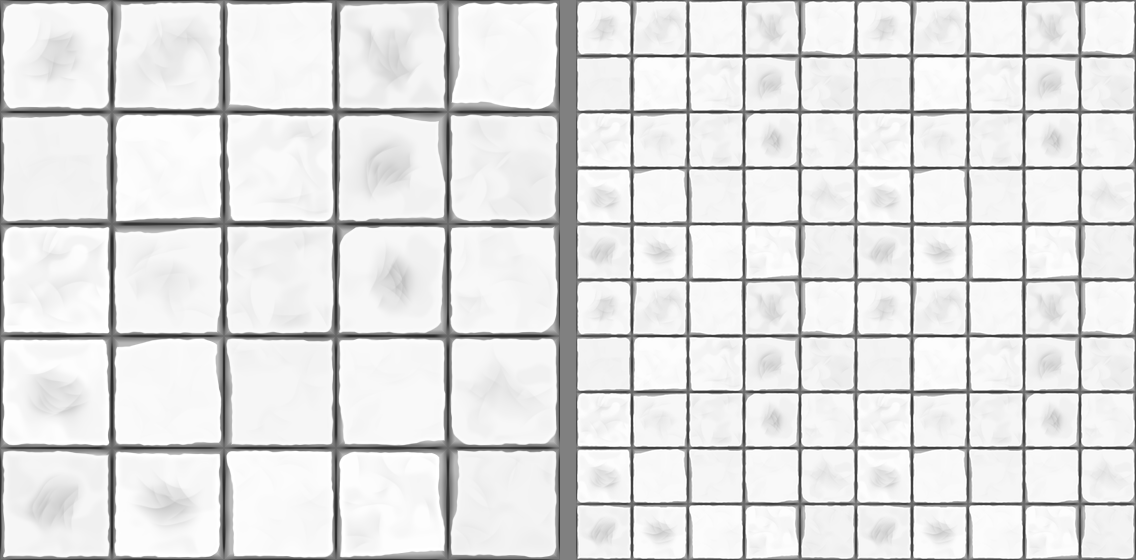
Left, the tile; right, the same tile 2 across and 2 down.
Reproduce this texture map procedurally as a WebGL 2 fragment shader.

```glsl
#version 300 es
precision highp float;
// Five by five pale hand-worn square tiles with thin dark seams and chipped grey rims.
// Each face is a rounded box cut by random side wedges and wrapping noise;
// looped chisel strokes and broad oval dents shade the faces softly.

uniform vec2 u_resolution;
out vec4 fragColor;

const float TILES = 5.0;          // repeats across and down
const float FACE_INSET = 0.014;   // lengths below are in tile widths
const float EDGE_WOBBLE = 0.017;
const float EDGE_SOFT = 0.016;
const float CHIP_DEPTH = 0.07;
const float CORNER_MIN = 0.03;
const float CORNER_MAX = 0.22;
const float SEAM_CORE = 0.003;
const float SEAM_FADE = 0.019;
const float SEAM_DRIFT = 0.008;
const int STROKES = 12;
const float STROKE_SHADE = 0.06;
const float PATCH_SHADE = 0.035;
const float DENT_SHADE = 0.075;
const vec3 SEAM_DARK = vec3(0.16);
const vec3 RIM_DARK = vec3(0.47);
const vec3 RIM_LIGHT = vec3(0.73);
const vec3 FACE_DULL = vec3(0.955);
const vec3 FACE_CLEAN = vec3(0.995);

float hash(vec2 p) {
  vec3 a = fract(vec3(p.xyx) * 0.1031);
  a += dot(a, a.yzx + 33.33);
  return fract((a.x + a.y) * a.z);
}

float tileRandom(vec2 cell, float salt) {
  return hash(cell + vec2(17.0, 31.0) * (salt + 1.0));
}

// Value noise that wraps after a whole number of lattice cells.
float noise(vec2 p, float period) {
  vec2 i = floor(p), f = fract(p);
  f = f * f * (3.0 - 2.0 * f);
  vec2 a = mod(i, period), b = mod(i + 1.0, period);
  return mix(mix(hash(a), hash(vec2(b.x, a.y)), f.x),
             mix(hash(vec2(a.x, b.y)), hash(b), f.x), f.y);
}

vec2 turn(vec2 v, float angle) {
  float s = sin(angle), c = cos(angle);
  return vec2(c * v.x + s * v.y, c * v.y - s * v.x);
}

// Positive inside the worn face, negative on the rim.
float faceDistance(vec2 q, vec2 cell, float wobble) {
  vec2 c = q - 0.5;
  vec2 corner = step(0.0, c);
  float h = tileRandom(cell, 1.0 + corner.x + 2.0 * corner.y);
  float radius = mix(CORNER_MIN, CORNER_MAX, h * h * h);
  vec2 b = abs(c) - (0.5 - FACE_INSET) + radius;
  float d = radius - length(max(b, 0.0)) - min(max(b.x, b.y), 0.0);
  // One tapering chip along each side.
  for (int k = 0; k < 4; k++) {
    float salt = 6.0 + float(k);
    vec2 s = k < 2 ? q : q.yx;
    float fromSide = (k & 1) == 0 ? s.x : 1.0 - s.x;
    float along = tileRandom(cell, salt + 4.0) < 0.5 ? s.y : 1.0 - s.y;
    float size = tileRandom(cell, salt);
    float start = 0.6 * tileRandom(cell, salt + 8.0);
    float taper = smoothstep(start, start + 0.4, along);
    float depth = CHIP_DEPTH * size * size * size * taper;
    d = min(d, fromSide - FACE_INSET - depth);
  }
  return d - EDGE_WOBBLE * wobble;
}

// Darkening of the face by patches, chisel strokes and an occasional dent.
float faceWear(vec2 q, vec2 cell) {
  vec2 n = q + 9.0 * vec2(tileRandom(cell, 21.0), tileRandom(cell, 22.0));
  vec2 warp = vec2(noise(n * 5.0, 64.0), noise(n * 5.0 + 23.0, 64.0)) - 0.5;
  float amount = mix(0.2, 1.0, tileRandom(cell, 23.0));
  float lean = 6.2832 * tileRandom(cell, 20.0);
  float dented = smoothstep(0.4, 0.7, tileRandom(cell, 24.0));

  // Dent: a broad warped ellipse, deepest along its middle.
  vec2 r = turn(q - 0.5 + 0.07 * warp, lean);
  float oval = length(r * vec2(2.7, 4.2));
  float dent = dented * (1.0 - smoothstep(0.65, 1.0, oval));
  float wear = DENT_SHADE * dent * (1.15 - oval);
  float patches = noise(n * 4.0 + warp * 1.5 + 41.0, 64.0);
  wear += PATCH_SHADE * amount * smoothstep(0.4, 0.8, patches);

  // Strokes: crisp on one side, fading away on the other.
  for (int k = 0; k < STROKES; k++) {
    float salt = 30.0 + 5.0 * float(k);
    vec2 center = vec2(tileRandom(cell, salt), tileRandom(cell, salt + 1.0));
    center = mix(vec2(0.5), center, mix(0.85, 0.4, dented));
    float spread = mix(6.2832, 1.8, dented);
    float angle = lean + spread * (tileRandom(cell, salt + 2.0) - 0.5);
    vec2 v = turn(q - center + 0.05 * warp, angle);
    float reach = mix(0.08, 0.26, tileRandom(cell, salt + 3.0));
    float across = v.y + v.x * v.x * 1.2;
    float width = mix(0.03, 0.09, tileRandom(cell, salt + 4.0));
    float stroke = smoothstep(0.0, 0.018, across) * exp(-max(across, 0.0) / width);
    stroke *= 1.0 - smoothstep(0.2, 1.0, abs(v.x) / reach);
    wear += STROKE_SHADE * max(amount * 0.8, dented) * stroke;
  }
  return min(wear, 0.2);
}

void main() {
  vec2 p = gl_FragCoord.xy / u_resolution * TILES;
  vec2 cell = floor(p), q = fract(p);
  float nicks = smoothstep(0.3, 0.7, noise(p * 9.0, TILES * 9.0));
  float wobble = 0.65 * nicks + 0.35 * noise(p * 25.0, TILES * 25.0);
  float d = faceDistance(q, cell, wobble);

  // Rim and seam, with the dark core drifting and fading at crossings.
  vec2 gap = min(q, 1.0 - q);
  float seam = min(gap.x, gap.y);
  float mottling = noise(p * 6.0, TILES * 6.0);
  float rimTone = smoothstep(0.008, 0.07, seam) + 0.4 * (mottling - 0.5);
  vec3 rim = mix(RIM_DARK, RIM_LIGHT, clamp(rimTone, 0.0, 1.0));
  float drift = SEAM_DRIFT * (noise(p * 4.0 + 2.0, TILES * 4.0) - 0.5);
  float core = 1.0 - smoothstep(SEAM_CORE, SEAM_FADE, seam + drift);
  core *= mix(0.25, 1.0, smoothstep(0.02, 0.13, length(gap)));
  rim = mix(rim, SEAM_DARK, core * mix(0.8, 1.0, mottling));

  // Face tone, wear and a thin clean highlight at its edge.
  vec3 face = mix(FACE_DULL, FACE_CLEAN, tileRandom(cell, 25.0));
  face -= faceWear(q, cell) * smoothstep(0.01, 0.08, d);
  face += 0.02 * (1.0 - smoothstep(0.01, 0.05, d));

  vec3 color = mix(rim, face, smoothstep(0.0, EDGE_SOFT, d));
  fragColor = vec4(clamp(color, 0.0, 1.0), 1.0);
}
```
